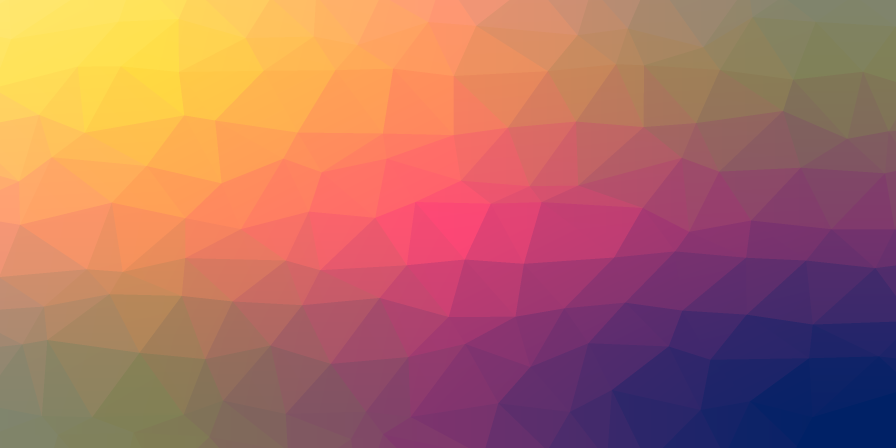
A Shadertoy shader for this background:

```glsl
// Low-poly mesh of flat triangles tinted from yellow through pink to navy.

const vec3 CREAM  = vec3(1.00, 0.91, 0.46);
const vec3 YELLOW = vec3(1.00, 0.87, 0.25);
const vec3 PINK   = vec3(1.00, 0.28, 0.46);
const vec3 PURPLE = vec3(0.28, 0.16, 0.43);
const vec3 NAVY   = vec3(0.00, 0.13, 0.40);

const vec2 MESH_CELLS = vec2(13.5, 9.7);
const float JITTER = 0.34;
const int SAMPLES = 3;

vec2 hash22(vec2 p) {
    vec3 q = fract(p.xyx * vec3(0.1031, 0.1030, 0.0973));
    q += dot(q, q.yzx + 33.33);
    return fract((q.xx + q.yz) * q.zy);
}

float ramp(float from, float to, float t) {
    return clamp((t - from) / (to - from), 0.0, 1.0);
}

// Five-stop palette along one axis
vec3 palette(float t) {
    vec3 color = mix(CREAM, YELLOW, ramp(0.0, 0.17, t));
    color = mix(color, PINK, ramp(0.17, 0.5, t));
    color = mix(color, PURPLE, ramp(0.5, 0.75, t));
    return mix(color, NAVY, ramp(0.75, 0.9, t));
}

// Equal blend of the horizontal and the downward palettes
vec3 colorField(vec2 uv) {
    return 0.5 * (palette(uv.x) + palette(1.0 - uv.y));
}

// Staggered lattice point, displaced at random
vec2 meshPoint(vec2 id) {
    vec2 offset = (hash22(id + 57.0) - 0.5) * 2.0 * JITTER;
    return id + vec2(0.5 * mod(id.y, 2.0), 0.0) + offset;
}

float cross2(vec2 a, vec2 b) {
    return a.x * b.y - a.y * b.x;
}

// Corners run counterclockwise
bool insideTriangle(vec2 p, vec2 a, vec2 b, vec2 c) {
    float nearest = min(cross2(b - a, p - a),
                    min(cross2(c - b, p - b), cross2(a - c, p - c)));
    return nearest >= -1e-5;
}

// Centroid of the mesh triangle that holds p
vec2 triangleCenter(vec2 p) {
    vec2 home = floor(p);
    for (int y = -1; y <= 1; y++) {
        for (int x = -2; x <= 1; x++) {
            vec2 id = home + vec2(float(x), float(y));
            bool oddRow = mod(id.y, 2.0) > 0.5;
            vec2 a = meshPoint(id);
            vec2 b = meshPoint(id + vec2(1.0, 0.0));
            vec2 c = meshPoint(id + vec2(0.0, 1.0));
            vec2 d = meshPoint(id + vec2(1.0, 1.0));

            // The stagger decides which diagonal splits the cell
            vec2 apex = oddRow ? d : c;
            vec2 foot = oddRow ? a : b;
            if (insideTriangle(p, a, b, apex)) return (a + b + apex) / 3.0;
            if (insideTriangle(p, foot, d, c)) return (foot + d + c) / 3.0;
        }
    }
    return p;
}

vec3 meshColor(vec2 uv) {
    vec2 center = triangleCenter(uv * MESH_CELLS) / MESH_CELLS;
    return colorField(mix(uv, center, 0.85));
}

void mainImage(out vec4 fragColor, in vec2 fragCoord) {
    // Supersampling smooths the facet edges
    vec3 color = vec3(0.0);
    for (int j = 0; j < SAMPLES; j++) {
        for (int i = 0; i < SAMPLES; i++) {
            vec2 shift = (vec2(float(i), float(j)) + 0.5) / float(SAMPLES) - 0.5;
            color += meshColor((fragCoord + shift) / iResolution.xy);
        }
    }
    fragColor = vec4(color / float(SAMPLES * SAMPLES), 1.0);
}
```
